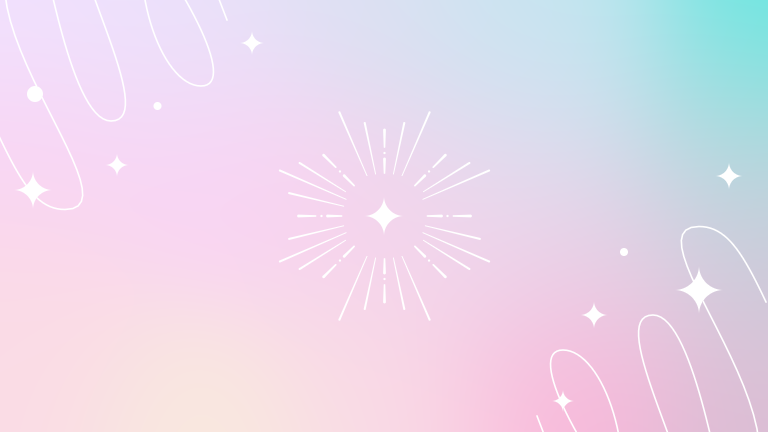
Reproduce this background procedurally as a WebGL 1 fragment shader.

```glsl
precision highp float;
// Pastel gradient with a sunburst, four-pointed stars and looping ribbons.
uniform vec2 u_resolution;

// Layout space: 768 x 432 units, y pointing down
const float HEIGHT = 432.0;
const float GLOW_SPREAD = 85.0;
const float LINE_HALF = 0.8;
const float RAY_HALF = 1.3;
const vec2 BURST_CENTER = vec2(384.5, 216.0);
const vec2 MIRROR_SUM = vec2(764.0, 436.0);
const int CURVE_STEPS = 20;

const vec3 WHITE = vec3(1.0);
const vec3 LAVENDER = vec3(0.94, 0.89, 1.0);
const vec3 ORCHID = vec3(0.98, 0.83, 0.955);
const vec3 BLUSH = vec3(0.98, 0.86, 0.9);
const vec3 CREAM = vec3(0.975, 0.915, 0.87);
const vec3 MIST = vec3(0.86, 0.88, 0.95);
const vec3 SKY = vec3(0.76, 0.9, 0.94);
const vec3 AQUA = vec3(0.38, 0.91, 0.88);
const vec3 TEAL = vec3(0.68, 0.86, 0.87);
const vec3 MAUVE = vec3(0.81, 0.79, 0.85);
const vec3 PLUM = vec3(0.86, 0.74, 0.83);
const vec3 ROSE = vec3(0.985, 0.71, 0.85);
const vec3 PETAL = vec3(0.965, 0.83, 0.925);

// Weighted colour; the weight is kept in alpha
vec4 glow(vec2 p, float x, float y, vec3 color) {
  vec2 d = (p - vec2(x, y)) / GLOW_SPREAD;
  return vec4(color, 1.0) * exp(-0.5 * dot(d, d));
}

vec3 background(vec2 p) {
  vec4 sum = glow(p, 20.0, 0.0, LAVENDER) + glow(p, 180.0, 30.0, mix(LAVENDER, MIST, 0.3));
  sum += glow(p, 30.0, 150.0, ORCHID) + glow(p, 220.0, 170.0, ORCHID);
  sum += glow(p, 20.0, 320.0, BLUSH) + glow(p, 0.0, 432.0, BLUSH);
  sum += glow(p, 190.0, 440.0, CREAM) + glow(p, 390.0, 400.0, BLUSH);
  sum += glow(p, 370.0, 0.0, MIST) + glow(p, 384.0, 220.0, PETAL);
  sum += glow(p, 560.0, 0.0, SKY) + glow(p, 540.0, 110.0, mix(MIST, SKY, 0.3));
  sum += glow(p, 768.0, 0.0, AQUA) + glow(p, 740.0, 130.0, TEAL);
  sum += glow(p, 768.0, 260.0, MAUVE) + glow(p, 768.0, 432.0, PLUM);
  sum += glow(p, 570.0, 385.0, ROSE) + glow(p, 600.0, 250.0, mix(PETAL, MAUVE, 0.4));
  sum += glow(p, 490.0, 230.0, mix(PETAL, MIST, 0.2));
  return sum.rgb / sum.a;
}

float segment(vec2 p, vec2 a, vec2 b) {
  vec2 ab = b - a;
  return length(p - a - ab * clamp(dot(p - a, ab) / dot(ab, ab), 0.0, 1.0));
}

// Distance to a cubic Bezier curve, walked in short segments
float cubic(vec2 p, vec2 a, vec2 b, vec2 c, vec2 d) {
  float nearest = 1e4;
  vec2 last = a;
  for (int i = 1; i <= CURVE_STEPS; i++) {
    float t = float(i) / float(CURVE_STEPS);
    float s = 1.0 - t;
    vec2 next = s * s * s * a + 3.0 * s * t * (s * b + t * c) + t * t * t * d;
    nearest = min(nearest, segment(p, last, next));
    last = next;
  }
  return nearest;
}

// Three hanging loops and a loose end
float ribbon(vec2 p) {
  vec2 tipA = vec2(65.0, 209.5), tipB = vec2(111.0, 121.0), tipC = vec2(201.0, 86.0);
  float d = cubic(p, vec2(-2.0, 134.0), vec2(22.0, 185.0), vec2(38.0, 209.5), tipA);
  d = min(d, cubic(p, tipA, vec2(125.0, 209.5), vec2(14.0, 82.0), vec2(5.0, -6.0)));
  d = min(d, cubic(p, vec2(52.0, -6.0), vec2(64.0, 45.0), vec2(84.0, 121.0), tipB));
  d = min(d, cubic(p, tipB, vec2(143.0, 121.0), vec2(115.0, 55.0), vec2(93.0, -6.0)));
  d = min(d, cubic(p, vec2(144.0, -6.0), vec2(152.0, 45.0), vec2(176.0, 86.0), tipC));
  d = min(d, cubic(p, tipC, vec2(225.0, 86.0), vec2(212.0, 45.0), vec2(182.0, -6.0)));
  return min(d, segment(p, vec2(217.0, -6.0), vec2(227.0, 20.0))) - LINE_HALF;
}

// Four-pointed star bounded by concave arcs
float star(vec2 p, float x, float y, float r) {
  vec2 q = abs(p - vec2(x, y));
  return max(r - length(q - r), max(q.x, q.y) - r);
}

float dot2d(vec2 p, float x, float y, float r) {
  return length(p - vec2(x, y)) - r;
}

// Radial stroke from inner to outer radius, wider outwards
float ray(vec2 p, float degrees, float inner, float outer) {
  float a = radians(degrees);
  vec2 q = vec2(dot(p, vec2(cos(a), sin(a))), dot(p, vec2(-sin(a), cos(a))));
  float t = clamp((q.x - inner) / (outer - inner), 0.0, 1.0);
  return length(vec2(q.x - mix(inner, outer, t), q.y)) - RAY_HALF * mix(0.35, 0.8, t);
}

float sunburst(vec2 p) {
  vec2 q = abs(p);
  float d = min(ray(q, 23.5, 42.0, 114.0), ray(q, 32.0, 46.0, 100.0));
  d = min(d, min(ray(q, 66.5, 44.0, 113.0), ray(q, 78.0, 43.0, 95.0)));
  if (p.x < 0.0 || p.y > 0.0) d = min(d, ray(q, 13.5, 42.0, 98.0));
  for (int i = 0; i < 3; i++) { // broken rays on the axes and diagonals
    float a = 45.0 * float(i);
    d = min(d, min(ray(q, a, 43.0, 57.0), ray(q, a, 69.0, 86.0)) - 0.35);
    d = min(d, length(q - 63.0 * vec2(cos(radians(a)), sin(radians(a)))) - 1.1);
  }
  return d;
}

void main() {
  float pixel = HEIGHT / u_resolution.y;
  vec2 p = gl_FragCoord.xy * pixel;
  p.y = HEIGHT - p.y;

  float d = min(ribbon(p), ribbon(MIRROR_SUM - p));
  d = min(d, sunburst(p - BURST_CENTER));
  d = min(d, min(star(p, 384.0, 216.0, 20.0), star(p, 699.0, 290.0, 24.5)));
  d = min(d, min(star(p, 33.0, 190.0, 19.5), star(p, 117.0, 165.0, 12.0)));
  d = min(d, min(star(p, 252.0, 43.0, 12.5), star(p, 729.0, 176.0, 14.0)));
  d = min(d, min(star(p, 594.0, 315.0, 14.0), star(p, 563.0, 401.0, 11.5)));
  d = min(d, min(dot2d(p, 35.0, 94.0, 8.0), dot2d(p, 157.5, 106.0, 4.0)));
  d = min(d, dot2d(p, 624.0, 252.0, 4.0));

  float coverage = clamp(0.5 - d / pixel, 0.0, 1.0);
  gl_FragColor = vec4(mix(background(p), WHITE, coverage), 1.0);
}
```
